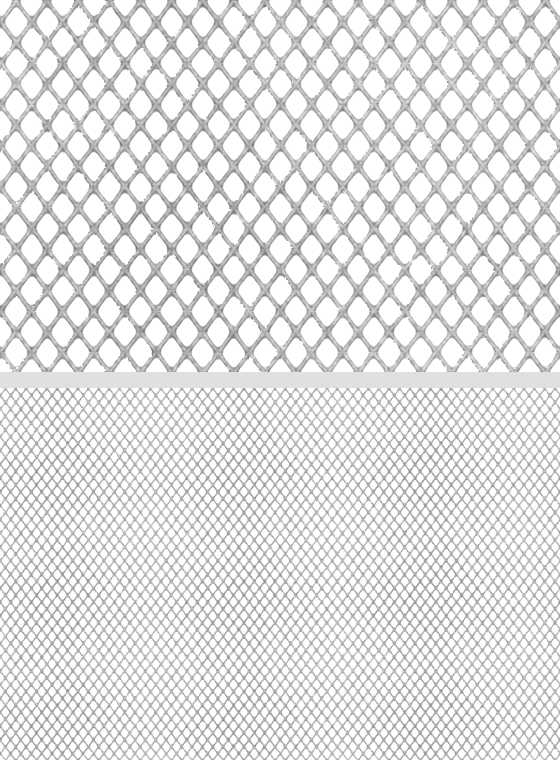
Top, the tile; bottom, the same tile 3 across and 3 down.
A Shadertoy shader for this pattern:

```glsl
// Expanded-metal mesh: rounded grey diamond lattice with worn edges on white, tiling.
#define REPEATS vec2(18.0, 9.0)    // diamonds across and down
#define PHASE vec2(0.52, -0.03)    // position of the first crossing, in repeats
#define HALF_WIDTH 0.0059          // half strand width, in canvas heights
#define FILLET 0.016               // rounding where strands merge
#define WOBBLE 0.035               // lattice irregularity, in repeats
#define CHIP_DEPTH 0.0034          // raggedness of the left-facing edges
#define WORN_SPOT vec2(0.70, 0.30) // centre of the heaviest wear
#define BASE_TONE 0.685
#define GRAIN 0.16
#define TAU 6.2831853

float hash(vec2 p) {
    vec3 h = fract(p.xyx * 0.1031);
    h += dot(h, h.yzx + 33.33);
    return fract((h.x + h.y) * h.z);
}

// Value noise that wraps after n whole cells over the canvas
float wrapNoise(vec2 uv, vec2 n) {
    vec2 p = uv * n, i = floor(p), f = fract(p);
    f = f * f * (3.0 - 2.0 * f);
    vec2 lo = mod(i, n), hi = mod(i + 1.0, n);
    return mix(mix(hash(lo), hash(vec2(hi.x, lo.y)), f.x),
               mix(hash(vec2(lo.x, hi.y)), hash(hi), f.x), f.y);
}

float smoothMin(float a, float b, float k) {
    float h = max(k - abs(a - b), 0.0) / k;
    return min(a, b) - 0.25 * k * h * h;
}

void mainImage(out vec4 fragColor, in vec2 fragCoord) {
    vec2 uv = fragCoord / iResolution.xy;
    float px = 1.0 / iResolution.y;

    // Two diagonal strand families, slightly bent
    vec2 bend = vec2(wrapNoise(uv, vec2(18.0, 12.0)),
                     wrapNoise(uv + 0.37, vec2(18.0, 12.0))) - 0.5;
    vec2 q = uv * REPEATS - PHASE + WOBBLE * bend;
    vec2 cell = vec2(iResolution.x / iResolution.y, 1.0) / REPEATS;
    float spacing = 1.0 / length(1.0 / cell);
    vec2 offset = (fract(vec2(q.x + q.y, q.x - q.y) + 0.5) - 0.5) * spacing;
    vec2 dist = abs(offset);
    float d = smoothMin(dist.x, dist.y, FILLET);

    // Which strand is on top, and how close the crossing is
    float falling = smoothstep(-0.002, 0.002, dist.y - dist.x);
    float across = mix(offset.y, offset.x, falling) / HALF_WIDTH;
    float above = mix(-offset.y, offset.x, falling) / HALF_WIDTH;
    float joint = 1.0 - smoothstep(0.3, 1.7, max(dist.x, dist.y) / HALF_WIDTH);

    // Ragged chips on left-facing edges, with a heavily worn patch
    float fine = wrapNoise(uv, vec2(300.0, 200.0));
    float patchy = smoothstep(0.45, 0.8, wrapNoise(uv + 0.19, vec2(45.0, 30.0)));
    vec2 away = sin(0.5 * TAU * (uv - WORN_SPOT));
    float worn = exp(-40.0 * dot(away, away));
    float leftEdge = smoothstep(0.1, -0.5, across);
    float chip = CHIP_DEPTH * leftEdge * patchy * smoothstep(0.4, 0.75, fine);
    float bite = worn * smoothstep(0.72, 0.9, wrapNoise(uv + 0.61, vec2(96.0, 64.0)));
    float halfWidth = HALF_WIDTH * (0.94 + 0.12 * wrapNoise(uv, vec2(54.0, 36.0)));
    float metal = smoothstep(-0.75 * px, 0.75 * px, halfWidth - chip - 0.007 * bite - d);

    // Light ridge, shaded underside, mottled zinc surface
    float ridge = (above - 0.15) / 0.45;
    float tone = BASE_TONE + 0.09 * exp(-ridge * ridge);
    tone -= (1.0 - joint) * (0.12 * smoothstep(0.3, 1.0, -above)
                           + 0.05 * smoothstep(0.6, 1.0, above));
    tone -= 0.05 * joint;
    tone += GRAIN * (wrapNoise(uv + 0.43, vec2(144.0, 96.0)) - 0.5);
    tone += 0.7 * GRAIN * (fine - 0.5);
    tone += 0.025 * cos(TAU * (uv.x - 0.8)) + 0.015 * cos(TAU * (uv.y - 0.8));

    vec3 zinc = clamp(tone, 0.48, 0.88) * vec3(1.0, 1.0, 0.99);
    fragColor = vec4(mix(vec3(1.0), zinc, metal), 1.0);
}
```
